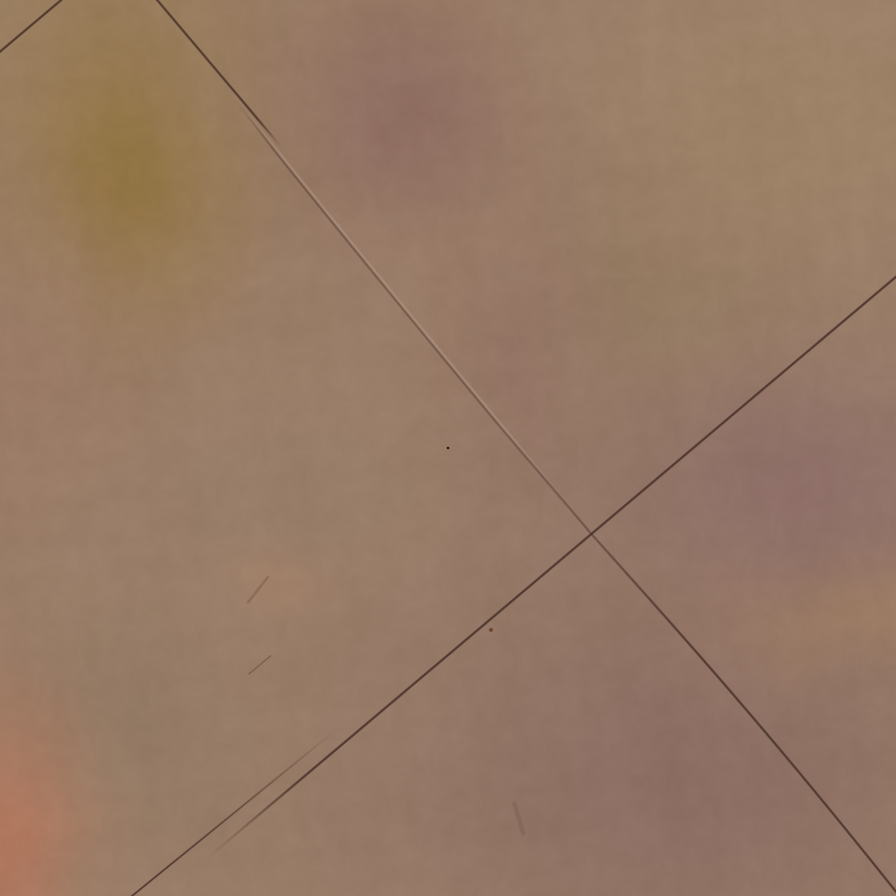
Give the GLSL for this texture, as a Shadertoy shader.

```glsl
const float TILE = 0.837;   // spacing of the square joint grid
const vec3 JOINT = vec3(0.29, 0.20, 0.17);

// Soft-edged stroke coverage from a distance and a half width
float stroke(float d, float halfWidth) {
    float aa = 0.8 / iResolution.y;
    return 1.0 - smoothstep(max(halfWidth - aa, 0.0), halfWidth + aa, abs(d));
}

float segmentDist(vec2 p, vec2 a, vec2 b) {
    vec2 ab = b - a;
    return length(p - a - ab * clamp(dot(p - a, ab) / dot(ab, ab), 0.0, 1.0));
}

// Layered rotated sines, roughly -1 to 1
float sineNoise(vec2 p) {
    float sum = 0.0, amp = 0.5;
    for (int i = 0; i < 5; i++) {
        p = mat2(1.38, 1.11, -1.11, 1.38) * p + 1.7;
        p += 0.7 * sin(p.yx * 0.8);
        sum += amp * sin(p.x) * cos(p.y);
        amp *= 0.68;
    }
    return sum;
}

// Blends a soft round stain into the base colour
void stain(inout vec3 col, vec2 p, vec2 center, vec2 radius, vec3 tint, float strength) {
    vec2 d = (p - center) / radius;
    col = mix(col, tint, strength * exp(-dot(d, d)));
}

vec3 stoneColor(vec2 p) {
    vec2 w = p + 0.025 * vec2(sineNoise(p * 5.0), sineNoise(p * 5.0 + 9.0));
    vec3 col = vec3(0.605, 0.492, 0.408);

    // Warm and olive areas
    stain(col, w, vec2(0.12, 0.95), vec2(0.22, 0.20), vec3(0.60, 0.49, 0.35), 0.8);
    stain(col, w, vec2(0.14, 0.80), vec2(0.10, 0.13), vec3(0.57, 0.455, 0.25), 0.9);
    stain(col, w, vec2(0.90, 0.88), vec2(0.25, 0.20), vec3(0.62, 0.515, 0.405), 0.8);
    stain(col, w, vec2(0.73, 0.65), vec2(0.12, 0.15), vec3(0.585, 0.485, 0.38), 0.9);
    stain(col, w, vec2(0.02, 0.58), vec2(0.12, 0.16), vec3(0.605, 0.475, 0.39), 0.7);

    // Rosy and mauve areas
    stain(col, w, vec2(0.45, 0.87), vec2(0.13, 0.12), vec3(0.56, 0.43, 0.385), 0.9);
    stain(col, w, vec2(0.58, 0.59), vec2(0.10, 0.17), vec3(0.58, 0.455, 0.395), 0.8);
    stain(col, w, vec2(0.90, 0.46), vec2(0.21, 0.14), vec3(0.56, 0.435, 0.41), 0.95);
    stain(col, w, vec2(0.76, 0.13), vec2(0.32, 0.24), vec3(0.55, 0.43, 0.39), 0.95);

    // Grey, peach and orange areas
    stain(col, w, vec2(0.33, 0.45), vec2(0.16, 0.08), vec3(0.595, 0.495, 0.415), 0.8);
    stain(col, w, vec2(0.12, 0.18), vec2(0.16, 0.14), vec3(0.575, 0.48, 0.395), 0.9);
    stain(col, w, vec2(0.33, 0.36), vec2(0.05, 0.03), vec3(0.65, 0.51, 0.41), 0.6);
    stain(col, w, vec2(0.98, 0.31), vec2(0.14, 0.05), vec3(0.63, 0.50, 0.39), 0.7);
    stain(col, w, vec2(-0.01, 0.05), vec2(0.09, 0.16), vec3(0.70, 0.47, 0.37), 0.9);

    // Fine mottling
    return col + 0.010 * sineNoise(p * 14.0) + 0.009 * sineNoise(p * 60.0);
}

void mainImage(out vec4 fragColor, in vec2 fragCoord) {
    vec2 p = fragCoord / iResolution.xy;
    vec3 col = stoneColor(p);

    // Rotated grid coordinates, folded so each joint lies at zero
    vec2 r = p - vec2(0.660, 0.404);
    vec2 q = vec2(dot(r, vec2(0.764, 0.645)), dot(r, vec2(-0.645, 0.764)));
    vec2 g = q - TILE * round(q / TILE);

    // Falling joint: bent, worn pale in its upper half
    float bend = q.y > 0.0 ? 0.0225 * q.y * q.y : -0.0057 * sin(5.2 * q.y);
    float d = g.x - bend;
    float worn = smoothstep(0.02, 0.18, q.y) * (1.0 - smoothstep(0.53, 0.64, q.y));
    float lower = 1.0 - smoothstep(-0.20, 0.08, q.y);
    float shown = 1.0 - smoothstep(0.55, 0.64, q.y);
    col = mix(col, vec3(0.68, 0.575, 0.50), 0.6 * worn * stroke(d - 0.0012, 0.0016));
    col = mix(col, JOINT, shown * mix(0.42, 0.85, lower) * stroke(d + 0.0012 * worn, 0.0013));
    float upper = smoothstep(0.545, 0.60, q.y);
    col = mix(col, JOINT, 0.85 * upper * stroke(g.x - 0.0142, 0.0013));

    // Rising joints, with one end splitting into a parallel strand
    float tail = smoothstep(-0.58, -0.40, q.x);
    col = mix(col, JOINT, 0.88 * tail * stroke(g.y, 0.0013));
    float strand = 1.0 - smoothstep(-0.64, -0.36, q.x);
    col = mix(col, JOINT, 0.9 * sqrt(strand) * stroke(g.y - 0.017 - 0.018 * (-0.372 - q.x), 0.0010));

    // Small scratches and specks
    col = mix(col, JOINT, 0.4 * stroke(segmentDist(p, vec2(0.278, 0.248), vec2(0.302, 0.268)), 0.0006));
    col = mix(col, JOINT, 0.25 * stroke(segmentDist(p, vec2(0.277, 0.328), vec2(0.299, 0.356)), 0.0014));
    col = mix(col, JOINT, 0.15 * stroke(segmentDist(p, vec2(0.574, 0.103), vec2(0.584, 0.070)), 0.0025));
    col = mix(col, vec3(0.38, 0.22, 0.13), 0.8 * stroke(length(p - vec2(0.548, 0.297)), 0.0022));
    col = mix(col, vec3(0.05), stroke(length(p - 0.5), 0.0013));

    fragColor = vec4(col, 1.0);
}
```
